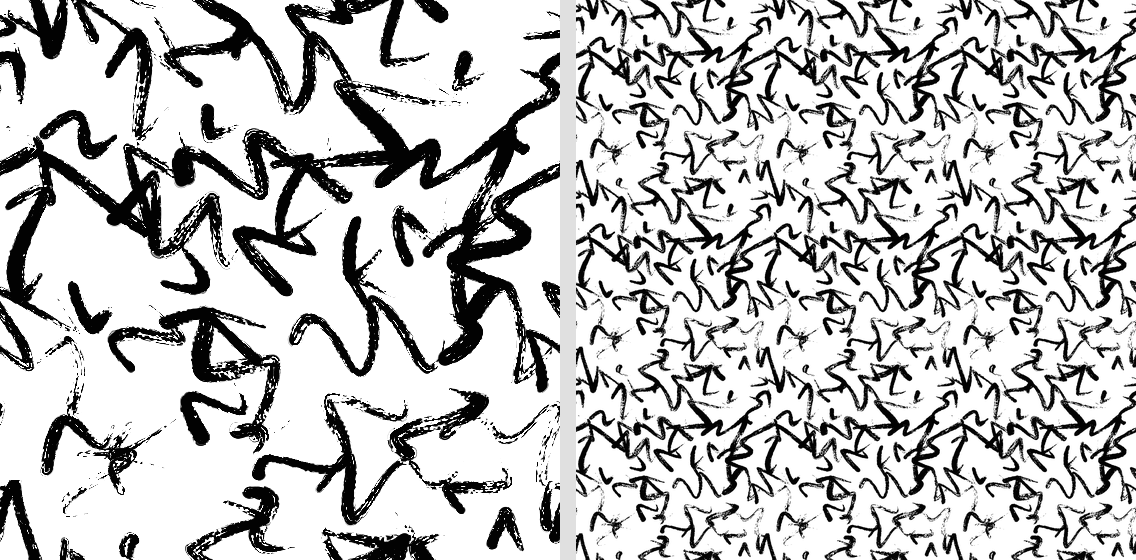
Left, the tile; right, the same tile 3 across and 3 down.
Give the GLSL for this pattern, as a Shadertoy shader.

```glsl
#define LATTICE_A 5.0      // lattice vector (A, B): A*A + B*B strokes per tile, A + B even
#define LATTICE_B 3.0
#define HALF_WIDTH 0.074   // brush half width, in lattice cells
#define BEND_STEP 0.37     // advance between bends
#define BEND_HEIGHT 0.92   // tallest bend
#define TILT 1.0           // random turn of a stroke, radians
#define BREAK_CHANCE 0.5   // share of strokes split in two
#define DRYNESS -0.13      // higher leaves less ink
#define BRISTLE 0.015      // width of one bristle mark
#define WARP 0.024         // bending of the whole layout

const float TAU = 6.2831853;
const float CELLS = LATTICE_A * LATTICE_A + LATTICE_B * LATTICE_B;
const vec3 PAPER = vec3(1.0);
const vec3 INK = vec3(0.008);
const int STEPS = 8;

float hash(vec2 p) {
    vec3 q = fract(p.xyx * 0.1031);
    q += dot(q, q.yzx + 33.33);
    return fract((q.x + q.y) * q.z);
}

float valueNoise(vec2 p) {
    vec2 i = floor(p), f = fract(p);
    f = f * f * (3.0 - 2.0 * f);
    return mix(mix(hash(i), hash(i + vec2(1, 0)), f.x),
               mix(hash(i + vec2(0, 1)), hash(i + vec2(1, 1)), f.x), f.y);
}

mat2 rotation(float a) {
    return mat2(cos(a), -sin(a), sin(a), cos(a));
}

// Zigzag control polygon of one stroke
vec2 controlPoint(vec2 id, int i) {
    float n = float(i);
    float side = mod(n, 2.0) * 2.0 - 1.0;
    float y = side * BEND_HEIGHT * mix(0.25, 1.0, hash(id + 41.0 * (n + 1.0)));
    float x = (n - 2.5) * BEND_STEP + 0.22 * (hash(id + 53.0 * (n + 2.0)) - 0.5);
    float lean = 0.5 * (hash(id + 17.0) - 0.5);
    return vec2(x + lean * y, y);
}

// Rounded bend, pulled towards its corner by kink
vec2 bend(vec2 a, vec2 b, vec2 c, float t, float kink) {
    vec2 curve = mix(mix(a, b, t), mix(b, c, t), t);
    vec2 corner = t < 0.5 ? mix(a, b, 2.0 * t) : mix(b, c, 2.0 * t - 1.0);
    return mix(curve, corner, kink);
}

// Ink of one stroke at p, in the frame of the stroke
float strokeInk(vec2 p, vec2 id, float pixel) {
    float kink = 0.75 * pow(hash(id + 71.0), 1.5);
    float phase = TAU * hash(id + 83.0);
    float breakPick = hash(id + 97.0) / BREAK_CHANCE;
    float gap = breakPick < 0.5 ? 2.0 : breakPick < 1.0 ? 3.0 : 9.0;
    float size = HALF_WIDTH * mix(0.72, 1.22, hash(id + 109.0));
    float edge = 9.0, along = 0.0, bestAlong = 0.0, bestU = 0.0, across = 0.0, bestWidth = 1.0;

    for (int i = 1; i <= 4; i++) {
        vec2 corner = controlPoint(id, i);
        vec2 from = 0.5 * (controlPoint(id, i - 1) + corner);
        vec2 to = 0.5 * (corner + controlPoint(id, i + 1));
        if (float(i) == gap) continue;
        bool firstRun = float(i) < gap;
        float runStart = firstRun ? 0.0 : gap;
        float runEnd = firstRun ? min(gap - 1.0, 4.0) : 4.0;
        vec2 a = from;
        for (int k = 1; k <= STEPS; k++) {
            vec2 b = bend(from, corner, to, float(k) / float(STEPS), kink);
            vec2 ab = b - a, ap = p - a;
            float len = length(ab);
            float h = clamp(dot(ap, ab) / (len * len), 0.0, 1.0);
            float progress = float(i - 1) + (float(k - 1) + h) / float(STEPS);
            float width = size * (0.9 + 0.24 * sin(2.3 * progress + phase));
            width *= mix(0.4, 1.0, smoothstep(0.0, 0.5, runEnd - progress));
            float d = length(ap - ab * h);
            if (d - width < edge) {
                edge = d - width;
                bestAlong = along + h * len;
                bestU = (progress - runStart) / (runEnd - runStart);
                across = d * sign(ab.x * ap.y - ab.y * ap.x);
                bestWidth = width;
            }
            along += len;
            a = b;
        }
    }
    if (edge > 0.05) return 0.0;

    // Bristle streaks and paper grain
    vec2 seed = id * 7.0 + 50.0;
    float streak = valueNoise(vec2(bestAlong / 0.16, across / BRISTLE) + seed);
    float grain = valueNoise(vec2(bestAlong / 0.026, across / BRISTLE) + seed * 3.0);
    float v = across / bestWidth;
    float dry = DRYNESS + 0.65 * bestU * bestU * hash(id + 127.0)
              + 0.62 * valueNoise(vec2(bestAlong * 2.6, 0.5) + seed * 5.0)
              + 0.12 * v * v + 0.36 * (hash(id + 139.0) - 0.5) * v
              + 0.28 * step(0.82, hash(id + 151.0)) + 0.2 * smoothstep(0.85, 1.0, bestU);
    float cover = smoothstep(dry - 0.07, dry + 0.07, 0.5 * streak + 0.5 * grain);
    edge += 0.022 * (grain - 0.5);
    return cover * (1.0 - smoothstep(-0.7 * pixel, 0.7 * pixel, edge));
}

void mainImage(out vec4 fragColor, in vec2 fragCoord) {
    vec2 uv = fragCoord / iResolution.xy;
    uv += WARP * sin(TAU * (uv.yx * vec2(2, 1) + vec2(0.1, 0.6)));
    uv += 0.4 * WARP * sin(TAU * (uv.yx * 3.0 + uv * vec2(1, 2) + vec2(0.7, 0.2)));

    // Slanted lattice that closes over the tile, strokes laid as a basket weave
    vec2 q = mat2(LATTICE_A, LATTICE_B, -LATTICE_B, LATTICE_A) * uv;
    float pixel = sqrt(CELLS) / iResolution.y;
    float ink = 0.0;
    for (int j = -1; j <= 1; j++)
    for (int i = -1; i <= 1; i++) {
        vec2 cell = floor(q + 0.5) + vec2(i, j);
        vec2 id = floor(mod(mat2(LATTICE_A, -LATTICE_B, LATTICE_B, LATTICE_A) * cell + 0.5, CELLS));
        float turn = 0.25 * TAU * mod(cell.x + cell.y, 2.0) + TILT * (hash(id + 5.0) - 0.5);
        vec2 p = rotation(turn) * (q - cell);
        if (abs(p.x) < 1.2 && abs(p.y) < 0.75) ink = max(ink, strokeInk(p, id, pixel));
    }
    fragColor = vec4(mix(PAPER, INK, ink), 1.0);
}
```
